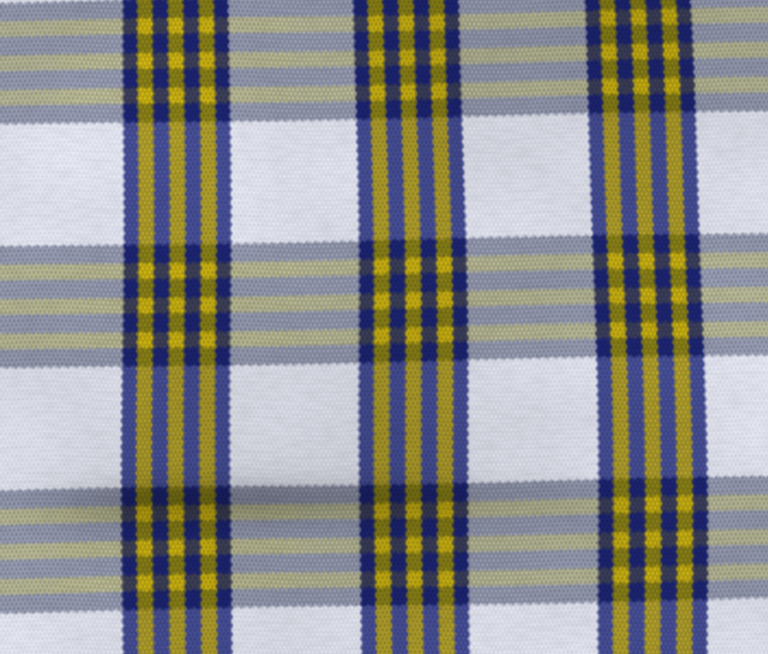
Reproduce this pattern procedurally as a Shadertoy shader.

```glsl
// Woven check cloth: blue and yellow warp bands cross grey and yellow weft bands
// on white. Each thread direction gives stripe masks that blend a small colour
// grid; sheared axes, cellular slubs, fine weave and soft folds add the wear.

#define WARP_ORIGIN 0.270
#define WARP_PERIOD 0.352
#define WARP_SPREAD 0.0125
#define WEFT_ORIGIN 0.471
#define WEFT_PERIOD 0.3727
#define WEFT_SLOPE 0.0185
#define WARP_BAND vec3(0.228, 0.133, 0.033)
#define WEFT_BAND vec3(0.250, 0.142, 0.032)
#define THREADS 150.0
#define SOFTNESS 0.010
#define WEAVE_DEPTH 0.07
#define FOLD_DEPTH 0.20

const float TAU = 6.2831853;

vec2 hash22(vec2 p) {
    vec3 q = fract(vec3(p.xyx) * vec3(0.1031, 0.1030, 0.0973));
    q += dot(q, q.yzx + 33.33);
    return fract((q.xx + q.yz) * q.zy);
}

// Distance to the nearest scattered point
float cellular(vec2 p) {
    vec2 cell = floor(p), local = fract(p);
    float nearest = 2.0;
    for (int j = -1; j <= 1; j++)
        for (int i = -1; i <= 1; i++) {
            vec2 o = vec2(i, j);
            vec2 r = o + hash22(cell + o) - local;
            nearest = min(nearest, dot(r, r));
        }
    return sqrt(nearest);
}

// x: whole band, y: its three yellow stripes; shape = half width, spacing, stripe half width
vec2 bandMasks(float d, vec3 shape, float soft) {
    float k = clamp(round(d / shape.y), -1.0, 1.0);
    vec2 edge = vec2(abs(d) - shape.x, abs(d - k * shape.y) - shape.z);
    return 1.0 - smoothstep(-soft, soft, edge);
}

vec3 threadMix(vec3 ground, vec3 band, vec3 stripe, vec2 mask) {
    return mix(mix(ground, band, mask.x), stripe, mask.y);
}

void mainImage(out vec4 fragColor, in vec2 fragCoord) {
    vec2 p = fragCoord / iResolution.y;
    p.y = 1.0 - p.y;
    float pixel = 1.0 / iResolution.y;

    // Sheared repeat coordinates: columns fan out downward, rows rise to the right
    vec2 drift = 0.0015 * sin(p.yx * vec2(9.0, 7.0) + 2.0 * sin(p * 4.0));
    float pitch = WARP_PERIOD + WARP_SPREAD * p.y * (2.0 - p.y);
    vec2 repeats = vec2((p.x + drift.x - WARP_ORIGIN) / pitch,
                        (p.y + drift.y - WEFT_ORIGIN + WEFT_SLOPE * p.x) / WEFT_PERIOD);

    // Individual threads make the stripe edges slightly ragged
    vec2 thread = p * THREADS;
    float visible = 1.0 - smoothstep(0.3, 0.6, THREADS * pixel);
    vec2 ragged = 0.003 * visible * sin(thread.yx * TAU * 0.5);
    vec2 id = round(repeats);
    vec2 d = repeats - id + ragged;
    float soft = max(SOFTNESS, 2.5 * pixel);
    vec2 warp = bandMasks(d.x, WARP_BAND, soft);
    vec2 weft = bandMasks(d.y, WEFT_BAND, soft);

    // Colour of each warp thread under white, grey and yellow weft
    vec3 overWhite = threadMix(vec3(0.83, 0.84, 0.88), vec3(0.25, 0.28, 0.54),
                               vec3(0.62, 0.56, 0.15), warp);
    vec3 overGrey = threadMix(vec3(0.53, 0.55, 0.63), vec3(0.10, 0.13, 0.41),
                              vec3(0.48, 0.45, 0.08), warp);
    vec3 overYellow = threadMix(vec3(0.66, 0.66, 0.52), vec3(0.22, 0.23, 0.31),
                                vec3(0.73, 0.64, 0.06), warp);
    weft.y *= 0.86 + 0.14 * hash22(id + 17.0).x;
    vec3 color = threadMix(overWhite, overGrey, overYellow, weft);

    // Weave is strongest where coloured threads cross
    float weave = sin(thread.x * TAU) * sin(thread.y * TAU * 0.5);
    float ribs = sin(thread.y * TAU + 2.0 * sin(p.x * 23.0));
    float crossing = 0.35 + 0.65 * max(warp.x, weft.x);
    color *= 1.0 + WEAVE_DEPTH * visible * crossing * (weave + 0.4 * ribs);

    // Horizontal slubs and uneven dye
    float slub = cellular(p * vec2(40.0, 130.0)) - 0.5;
    float dye = cellular(p * vec2(7.0, 9.0)) - 0.5;
    color *= 1.0 - 0.05 * slub - 0.04 * dye;

    // Soft folds, with one deeper crease low on the cloth
    float shade = 1.0 + 0.02 * sin(p.x * 5.0 + 3.0 * p.y) + 0.02 * sin(p.y * 8.0 - p.x * 2.0);
    float crease = exp(-pow((p.y - 0.775 + 0.02 * p.x) / 0.035, 2.0));
    crease *= smoothstep(0.0, 0.25, p.x) * (1.0 - smoothstep(0.3, 1.1, p.x));
    color *= shade * (1.0 - FOLD_DEPTH * crease);

    fragColor = vec4(clamp(color, 0.0, 1.0), 1.0);
}
```
